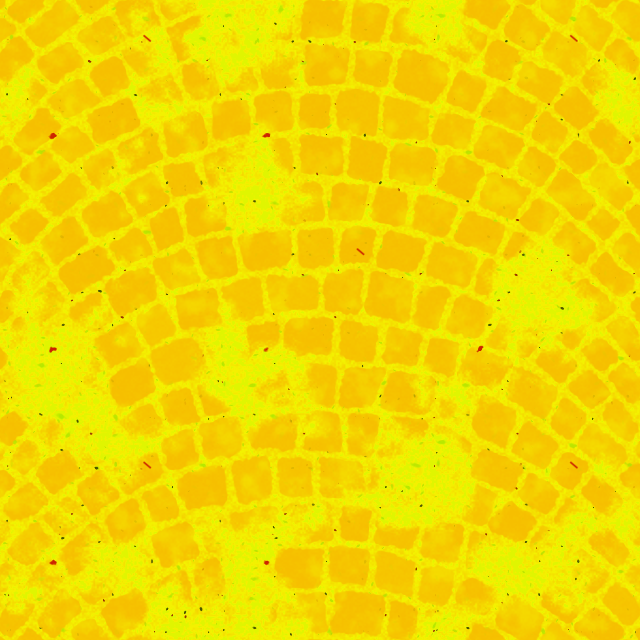
Reproduce this texture procedurally as a Shadertoy shader.

```glsl
// Cobblestones laid in fourteen stacked arcs, sixteen stones to an arc.
// Each stone is a rounded box in polar coordinates of its own arc; sand and
// grime come from tiling noise, and litter repeats three times each way.

float hash(vec2 p) {
    return fract(sin(dot(p, vec2(12.9898, 78.233))) * 43758.5453);
}

// Value noise with n cells across the canvas, wrapping at its borders
float noise(vec2 p, float n) {
    p *= n;
    vec2 i = floor(p), f = fract(p);
    f = f * f * (3.0 - 2.0 * f);
    vec2 a = mod(i, n), b = mod(i + 1.0, n);
    return mix(mix(hash(a), hash(vec2(b.x, a.y)), f.x),
               mix(hash(vec2(a.x, b.y)), hash(b), f.x), f.y);
}

float cloud(vec2 p, float n) {
    float sum = 0.0, weight = 0.53;
    for (int k = 0; k < 4; k++) {
        sum += weight * noise(p, n);
        n *= 2.0;
        weight *= 0.5;
    }
    return sum;
}

vec2 rotate(vec2 p, float a) {
    return vec2(cos(a) * p.x + sin(a) * p.y, cos(a) * p.y - sin(a) * p.x);
}

// Jittered joint between neighbouring stones of a row
float joint(float j, float row) {
    return j + 0.32 * (hash(vec2(mod(j, 16.0), row + 0.37)) - 0.5);
}

// Scattered ragged specks; the layout repeats every third, a few are missing
float flakes(vec2 p, float n, vec2 size, float share) {
    vec2 cell = floor(p * n), id = mod(cell, n / 3.0);
    vec2 centre = 0.25 + 0.5 * vec2(hash(id + n), hash(id + n + 7.3));
    vec2 q = rotate((fract(p * n) - centre) / n, 3.1 * hash(id + 3.1));
    q /= size * mix(0.4, 1.0, hash(id + 8.8));
    float shown = step(hash(id + 5.7), share) * step(0.3, hash(cell + 9.1));
    return shown * smoothstep(1.5, 0.5, length(q) + 0.9 * (noise(p, 260.0) - 0.4));
}

// Signed distance to a stone; tone receives its random value
float stone(vec2 p, out float tone) {
    const float radius = 0.65, pitch = 0.0713;
    float x = p.x - 0.5;
    float row = floor((p.y - sqrt(radius * radius - x * x)) * 14.0);
    vec2 d = vec2(x, p.y - (row + 0.5) / 14.0);
    float angle = atan(d.x, d.y);
    row = mod(row, 14.0);

    // Stone index along the arc
    float u = angle * radius / pitch + hash(vec2(row, 4.2));
    float j = floor(u);
    if (u < joint(j, row)) j -= 1.0;
    else if (u > joint(j + 1.0, row)) j += 1.0;
    float left = joint(j, row), right = joint(j + 1.0, row);
    tone = hash(vec2(mod(j, 16.0) + 2.6, row));

    // Slightly skewed rounded box
    vec2 q = vec2((u - 0.5 * (left + right)) * pitch, length(d) - radius);
    q.x += q.y * 0.25 * (tone - 0.5);
    q.y += q.x * 0.16 * (hash(vec2(tone, 3.3)) - 0.5);
    vec2 extent = vec2(0.5 * (right - left) * pitch, cos(angle) / 28.0);
    extent -= 0.0038 + 0.0028 * hash(vec2(tone, row));
    vec2 e = abs(q) - extent + 0.01;
    return length(max(e, 0.0)) + min(max(e.x, e.y), 0.0) - 0.01;
}

void mainImage(out vec4 fragColor, in vec2 fragCoord) {
    vec2 p = fragCoord / iResolution.xy;
    float pixel = 1.0 / iResolution.y;

    // Uneven rows and chipped edges
    vec2 bend = vec2(noise(p, 11.0), noise(p + 0.43, 11.0)) - 0.5;
    float tone;
    float dist = stone(p + 0.014 * bend, tone);
    dist += 0.005 * (noise(p, 70.0) - 0.5) + 0.004 * (noise(p, 190.0) - 0.5);
    float cover = smoothstep(0.0005 + pixel, -0.0005 - pixel, dist);

    // Sand level: low on clean stone, high in joints and grimy patches
    float grain = 0.6 * noise(p, 340.0) + 0.4 * noise(p + 0.21, 170.0) - 0.5;
    float mottle = cloud(p + 0.17, 36.0);
    float grime = cloud(p + 0.31, 7.0) + 0.1 * (tone - 0.5);
    float dusty = smoothstep(0.5, 0.66, grime + 0.16 * (mottle - 0.5) + 0.05 * grain);
    float clean = 0.02 + 0.16 * tone * tone + 0.4 * smoothstep(0.42, 0.8, mottle) + 0.16 * grain;
    float sand = 0.6 + 0.45 * mottle + 0.9 * grain + 0.14 * dusty;
    float level = mix(sand, mix(clean, sand + 0.1, dusty), cover);
    vec3 col = mix(vec3(0.965, 0.75, 0.0), vec3(0.955, 0.945, 0.0), clamp(level, 0.0, 1.0));
    float lime = smoothstep(0.98, 1.2, level + 0.2 * (noise(p, 50.0) - 0.5));
    col = mix(col, vec3(0.88, 0.96, 0.0), lime);

    // Green smears and dark crumbs
    float loose = mix(1.0, 0.12 + 0.88 * dusty, cover);
    col = mix(col, vec3(0.6, 0.88, 0.0), 0.6 * loose * flakes(p, 24.0, vec2(0.0068, 0.0032), 0.5));
    col = mix(col, vec3(0.65, 0.86, 0.0), 0.6 * loose * flakes(p, 51.0, vec2(0.0036, 0.0016), 0.4));
    col = mix(col, vec3(0.3, 0.34, 0.0), loose * flakes(p, 36.0, vec2(0.0028, 0.0018), 0.25));
    col = mix(col, vec3(0.6, 0.2, 0.0), loose * flakes(p, 39.0, vec2(0.0024, 0.0016), 0.12));

    // A red twig and a red leaf scrap in most thirds
    vec2 third = floor(p * 3.0), q = fract(p * 3.0);
    vec2 twig = rotate((q - vec2(0.69, 0.82)) / 3.0, -0.7);
    twig.x -= clamp(twig.x, -0.006, 0.006);
    vec2 leaf = rotate((q - vec2(0.25, 0.363)) / 3.0, 0.5) / vec2(1.3, 0.8);
    float scrap = length(leaf) - 0.004 + 0.005 * (noise(p, 240.0) - 0.5);
    float red = step(0.45, hash(third + 1.9)) * smoothstep(pixel, -pixel, length(twig) - 0.0013);
    red = max(red, step(0.25, hash(third + 6.4)) * smoothstep(pixel, -pixel, scrap));
    col = mix(col, vec3(0.8, 0.14, 0.0), red);

    fragColor = vec4(col, 1.0);
}
```
